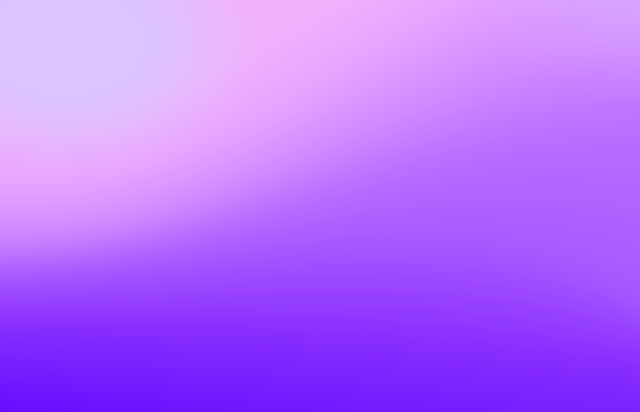
This background is drawn by a WebGL 1 fragment shader. Its source:

```glsl
precision highp float;

uniform vec2 u_resolution;

#define DEEP     vec3(0.40, 0.05, 1.00)
#define INDIGO   vec3(0.53, 0.18, 1.00)
#define VIOLET   vec3(0.66, 0.34, 1.00)
#define PURPLE   vec3(0.72, 0.43, 1.00)
#define ORCHID   vec3(0.82, 0.54, 1.00)
#define MAUVE    vec3(0.91, 0.64, 1.00)
#define PINK     vec3(0.95, 0.69, 0.99)
#define LAVENDER vec3(0.86, 0.77, 1.00)
#define COOL     vec3(0.84, 0.68, 1.00)
#define SOFTNESS 0.05
#define TAPS     9

// Blend to the next colour between two heights
vec3 band(vec3 below, vec3 above, float low, float high, float y) {
  return mix(below, above, clamp((y - low) / (high - low), 0.0, 1.0));
}

// Stacked bands whose heights bend with x
vec3 bands(float x, float y) {
  float deepTop   = -0.2 * x;
  float indigoTop = 0.21 - 0.1 * x * x;
  float violetTop = 0.33 + x * x * (0.62 - 0.67 * x);
  float purpleTop = 0.37 + 0.30 * smoothstep(0.0, 1.0, x);
  float orchidTop = 0.44 + 0.46 * smoothstep(0.05, 1.05, x);
  float mauveTop  = 0.55 + 0.68 * smoothstep(0.05, 1.15, x);

  vec3 color = band(DEEP, INDIGO, deepTop, indigoTop, y);
  color = band(color, VIOLET, indigoTop, violetTop, y);
  color = band(color, PURPLE, violetTop, purpleTop, y);
  color = band(color, ORCHID, purpleTop, orchidTop, y);
  color = band(color, MAUVE, orchidTop, mauveTop, y);
  return band(color, PINK, mauveTop, mauveTop + 0.17, y);
}

// Elliptical falloff, 1 inside the core and 0 at the radius
float glow(vec2 p, vec2 center, vec2 radius, float core) {
  return 1.0 - smoothstep(core, 1.0, length((p - center) / radius));
}

void main() {
  vec2 uv = gl_FragCoord.xy / u_resolution;

  // Vertical blur with triangular weights softens the band joints
  vec3 color = vec3(0.0);
  float total = 0.0;
  for (int i = 0; i < TAPS; i++) {
    float offset = 2.0 * (float(i) + 0.5) / float(TAPS) - 1.0;
    float weight = 1.0 - abs(offset);
    color += weight * bands(uv.x, uv.y + offset * SOFTNESS);
    total += weight;
  }
  color /= total;

  // Pale corner glows
  color = mix(color, COOL, 0.7 * glow(uv, vec2(1.05, 1.05), vec2(0.40, 0.32), 0.0));
  color = mix(color, LAVENDER, glow(uv, vec2(0.10, 0.90), vec2(0.34, 0.36), 0.3));

  gl_FragColor = vec4(color, 1.0);
}
```
